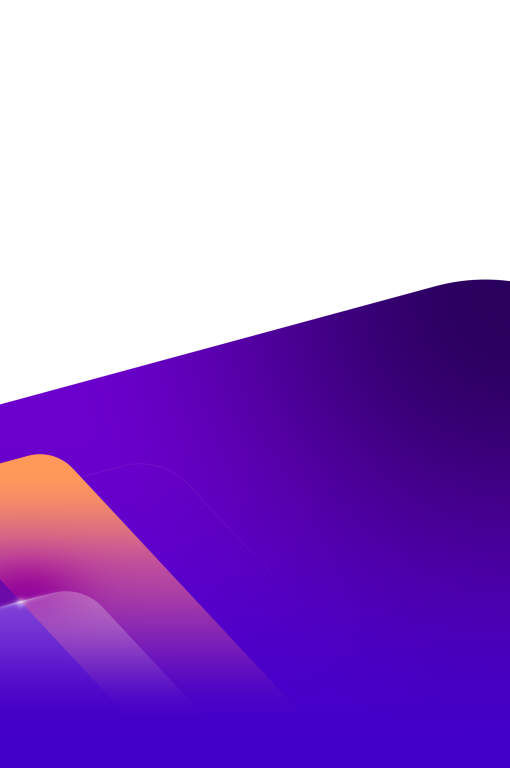
Give the GLSL for this background, as a Shadertoy shader.

```glsl
// A white page with a large violet sheet rising to a rounded corner at right.
// Smaller rounded wedges are layered on it: a faint outline, a glowing orange
// band and a translucent lilac front. Each is one distance function plus fades.

const vec3 WHITE   = vec3(1.0);
const vec3 BLUE    = vec3(0.26, 0.00, 0.78);
const vec3 VIOLET  = vec3(0.42, 0.00, 0.80);
const vec3 NIGHT   = vec3(0.16, 0.00, 0.36);
const vec3 ORANGE  = vec3(1.00, 0.60, 0.35);
const vec3 PINK    = vec3(0.78, 0.33, 0.60);
const vec3 MAGENTA = vec3(0.65, 0.02, 0.55);
const vec3 LILAC   = vec3(0.66, 0.22, 0.78);

// Directions of the gentle rising edge and the steep falling edge
const vec2 RISE = vec2(0.965, 0.262);
const vec2 FALL = vec2(0.682, -0.731);

vec2 leftNormal(vec2 d) { return vec2(-d.y, d.x); }

// Signed distance to a wedge whose corner is an arc about the given centre
float wedge(vec2 p, vec2 centre, float radius) {
    vec2 q = p - centre;
    bool onArc = dot(q, RISE) > 0.0 && dot(q, FALL) < 0.0;
    float sides = max(dot(q, leftNormal(RISE)), dot(q, leftNormal(FALL)));
    return (onArc ? length(q) : sides) - radius;
}

// Smooth coverage of the inside of a distance field
float cover(float d, float pixel) {
    return 1.0 - smoothstep(-0.7 * pixel, 0.7 * pixel, d);
}

// Soft elliptical spot of light
float spot(vec2 p, vec2 centre, vec2 size) {
    vec2 q = (p - centre) / size;
    return exp(-dot(q, q));
}

// Violet sheet, darkening toward its upper right corner
vec3 sheetColor(vec2 p) {
    vec3 base = mix(BLUE, VIOLET, smoothstep(0.0, 0.45, p.y));
    float shade = 1.0 - smoothstep(0.0, 0.56, 0.95 * distance(p, vec2(0.664, 0.61)));
    return mix(base, NIGHT, shade);
}

// Orange at the top, pink below, with a magenta pool near the crossing
vec3 bandColor(vec2 p) {
    vec3 color = mix(PINK, ORANGE, smoothstep(0.25, 0.39, p.y));
    return mix(color, MAGENTA, 0.95 * spot(p, vec2(0.035, 0.225), vec2(0.075, 0.045)));
}

void mainImage(out vec4 fragColor, in vec2 fragCoord) {
    vec2 p = fragCoord / iResolution.y;
    p.x *= 0.6641 * iResolution.y / iResolution.x;
    float pixel = 1.0 / iResolution.y;

    float sheet   = wedge(p, vec2(0.632, 0.389), 0.247);
    float outline = wedge(p, vec2(0.182, 0.309), 0.0872);
    float band    = wedge(p, vec2(0.052, 0.350), 0.0586);
    float front   = wedge(p, vec2(0.086, 0.165), 0.0651);
    float inner   = dot(p - vec2(0.0286, 0.2148), leftNormal(FALL));

    vec3 color = sheetColor(p);

    // Faint outline behind the band
    float stroke = cover(abs(outline) - 0.0007, pixel);
    color = mix(color, LILAC, 0.22 * stroke * smoothstep(0.18, 0.38, p.y));

    // Orange band, cut by the inner diagonal and fading downward
    float bandMask = cover(max(band, -inner), pixel);
    color = mix(color, bandColor(p), bandMask * smoothstep(0.06, 0.31, p.y));

    // Dim violet notch left of the diagonal, above the front wedge
    float notch = cover(max(inner, -front), pixel) * cover(band, pixel);
    color = mix(color, vec3(0.44, 0.04, 0.64), 0.85 * notch);

    // Translucent front wedge, brightest along its top
    float frontMask = cover(front, pixel);
    color = mix(color, WHITE, 0.25 * frontMask * smoothstep(0.06, 0.23, p.y));

    // Glint where the front edge meets the diagonal
    vec2 crossing = vec2(0.027, 0.215);
    float rim = exp(-abs(front) / 0.0018) * spot(p, crossing, vec2(0.035, 0.03));
    float glint = 0.45 * rim + 0.4 * spot(p, crossing, vec2(0.006));
    color = mix(color, WHITE, min(glint, 0.8));

    fragColor = vec4(mix(WHITE, color, cover(sheet, pixel)), 1.0);
}
```
